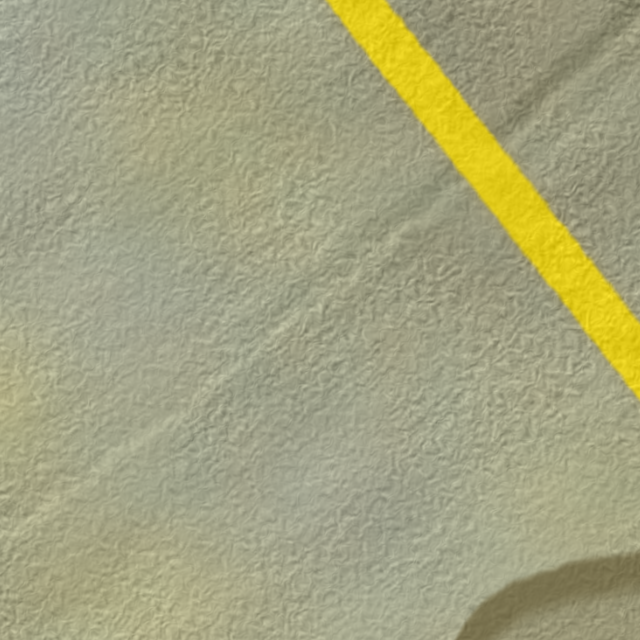
This texture is drawn by a three.js fragment shader. Its source:

```glsl
// Weathered concrete floor crossed by a painted yellow stripe and a faint raised
// crease, with a curved shadow in the lower right corner. Broad tints are gaussian
// blobs, the rough surface is embossed value noise, and the edges are soft curves.
varying vec2 vUv;

float hash(vec2 p) {
  return fract(sin(dot(p, vec2(127.1, 311.7))) * 43758.5453);
}

float noise(vec2 p) {
  vec2 i = floor(p), f = fract(p);
  f = f * f * (3.0 - 2.0 * f);
  return mix(mix(hash(i), hash(i + vec2(1.0, 0.0)), f.x),
             mix(hash(i + vec2(0.0, 1.0)), hash(i + vec2(1.0, 1.0)), f.x), f.y);
}

float fbm(vec2 p) {
  float sum = 0.0, amp = 0.5;
  for (int i = 0; i < 4; i++) {
    sum += amp * noise(p);
    p = mat2(1.6, 1.2, -1.2, 1.6) * p + 7.3;
    amp *= 0.5;
  }
  return sum;
}

// Soft elliptical patch
float blob(vec2 p, vec2 center, vec2 radius) {
  vec2 d = (p - center) / radius;
  return exp(-dot(d, d));
}

// Noise lit from the upper left, warped into short curls
float emboss(vec2 p) {
  p += 1.6 * vec2(noise(p * 0.4), noise(p * 0.4 + 31.0));
  return noise(p) - noise(p + vec2(-0.5, 0.6));
}

vec3 concrete(vec2 p) {
  vec3 col = vec3(0.636, 0.640, 0.535);

  // Warm, sandy patches
  float warm = 0.7 * blob(p, vec2(0.33, 0.76), vec2(0.20, 0.17))
             + 1.1 * blob(p, vec2(0.0, 0.36), vec2(0.10, 0.13))
             + 0.9 * blob(p, vec2(0.18, 0.06), vec2(0.24, 0.13))
             + 0.7 * blob(p, vec2(0.95, 0.22), vec2(0.20, 0.14));
  col += warm * vec3(0.036, 0.026, -0.025);

  // Cool, bluish patches
  float cool = blob(p, vec2(0.03, 0.90), vec2(0.15, 0.30))
             + 0.8 * blob(p, vec2(0.22, 0.53), vec2(0.18, 0.13))
             + 0.9 * blob(p, vec2(0.52, 0.22), vec2(0.20, 0.15));
  col += cool * vec3(-0.010, 0.0, 0.035);

  // Darker areas around the stripe
  float dark = blob(p, vec2(0.77, 0.94), vec2(0.20, 0.16))
             + 0.6 * blob(p, vec2(0.98, 0.66), vec2(0.18, 0.16))
             + 0.5 * blob(p, vec2(0.70, 0.60), vec2(0.18, 0.12));
  col -= dark * vec3(0.065, 0.080, 0.075);

  // Cloudy stains stretched along the crease direction
  vec2 q = vec2(dot(p, vec2(0.8, 0.6)), dot(p, vec2(-0.6, 0.8)));
  col += (fbm(q * vec2(5.0, 10.0)) - 0.47) * vec3(0.10, 0.10, 0.085);
  col += (noise(p * 13.0 + 5.0) - 0.5) * vec3(0.018, 0.0, -0.012);
  return col;
}

void main() {
  vec2 p = vUv;
  vec3 col = concrete(p);

  // Crease: a bright broken ridge with a shaded groove beside it
  float wobble = 0.012 * (noise(p * 22.0) - 0.5) + 0.008 * (noise(p * 60.0) - 0.5);
  float crease = (p.y - 0.154 - 0.69 * p.x - 0.12 * p.x * p.x) * 0.77 + wobble;
  float upper = smoothstep(0.3, 0.9, p.x);
  float ridge = exp(-pow(crease / 0.010, 2.0)) * (0.55 + 0.6 * noise(p * 75.0));
  float groove = exp(-pow((crease - 0.027) / 0.020, 2.0));
  float lowSide = exp(-pow((crease + 0.026) / 0.020, 2.0));
  col += ridge * vec3(0.058, 0.058, 0.050);
  col -= (groove * (0.01 + 0.085 * upper) + lowSide * (0.012 + 0.03 * upper))
       * vec3(1.0, 0.97, 0.95);

  // Shadow band rising from the bottom edge and levelling off to the right
  float rough = 0.006 * (noise(p * 45.0) - 0.5);
  float a = p.x - 0.71, b = p.x - 0.765;
  float top = 0.10 * (1.0 - exp(-16.0 * a)) + 0.14 * a + rough;
  float base = 0.045 * (1.0 - exp(-20.0 * b)) + 0.17 * b + rough;
  float below = 1.0 - smoothstep(-0.010, 0.007, p.y - top);
  float shadow = below * smoothstep(-0.025, 0.014, p.y - base);
  col = mix(col, vec3(0.57, 0.55, 0.42), 0.7 * below);
  col = mix(col, vec3(0.465, 0.435, 0.295), 0.92 * shadow);

  // Painted stripe, with a warm fringe bleeding past its edges
  float across = dot(p - vec2(0.555, 1.0), vec2(0.785, 0.619));
  float edge = abs(across) - 0.037 + 0.004 * (noise(p * 70.0) - 0.5);
  float paint = 1.0 - smoothstep(-0.005, 0.005, edge);
  vec3 yellow = vec3(0.885, 0.795, 0.10) + 0.08 * (fbm(p * 28.0) - 0.47);
  col = mix(col, vec3(0.62, 0.56, 0.33), 0.45 * exp(-max(edge, 0.0) / 0.007));
  col = mix(col, yellow, paint);

  // Grain, varying in strength over the surface
  float strength = mix(0.07, 0.16, noise(p * 9.0 + 2.0)) * (1.0 - 0.35 * paint);
  float grain = emboss(p * 135.0) + 0.5 * emboss(p * 230.0 + 17.0);
  col += grain * strength * (1.0 - 0.5 * shadow) * vec3(1.0, 1.0, 0.92);

  gl_FragColor = vec4(clamp(col, 0.0, 1.0), 1.0);
}
```
